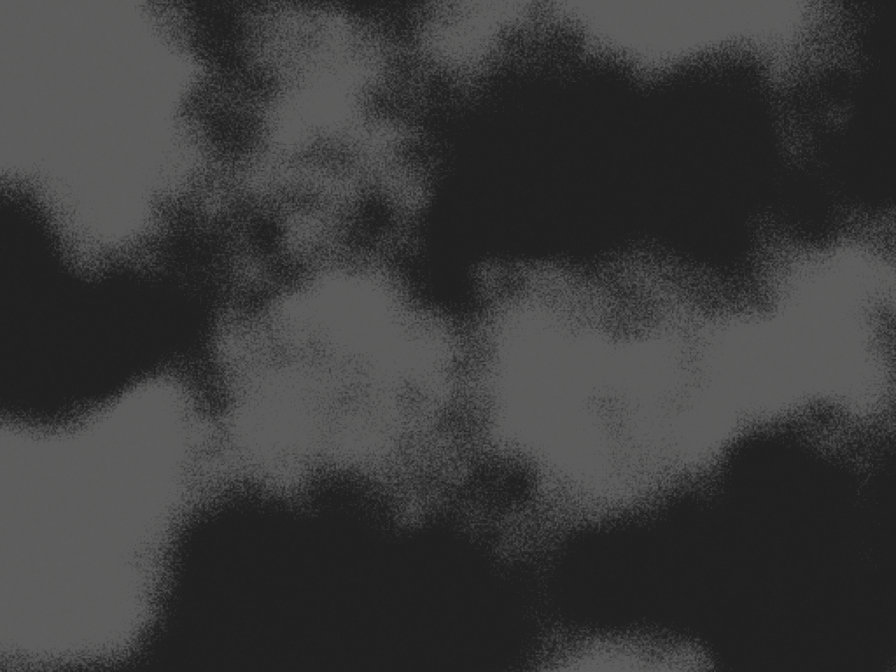
Write a Shadertoy shader that draws this texture.

```glsl
// Dark smoky patches drifting over flat grey, with stippled, grainy borders.
// Layered sines lay out slanted bands, cellular bumps break them into clouds,
// and a fine grain scatters the soft threshold between the two tones.

const float TAU = 6.2831853;
const vec3 LIGHT_GREY = vec3(0.358, 0.362, 0.357);
const vec3 DARK_GREY = vec3(0.128, 0.128, 0.129);
const float GRAINS_PER_HEIGHT = 384.0;

vec3 hash3(vec2 cell) {
    vec3 q = fract(cell.xyx * vec3(0.1031, 0.1030, 0.0973));
    q += dot(q, q.yxz + 33.33);
    return fract((q.xxy + q.yzz) * q.zyx);
}

// Cellular noise: each cell holds one jittered soft bump of random sign.
float cellBumps(vec2 p) {
    vec2 home = floor(p);
    float sum = 0.0;
    for (int y = -1; y <= 1; y++) {
        for (int x = -1; x <= 1; x++) {
            vec2 cell = home + vec2(x, y);
            vec3 h = hash3(cell + 57.0);
            vec2 offset = p - cell - h.xy;
            float falloff = max(0.0, 1.0 - dot(offset, offset));
            sum += (2.0 * h.z - 1.0) * falloff * falloff * falloff;
        }
    }
    return sum;
}

// Octaves of bumps, each turned so that the cell grids never line up.
float clouds(vec2 p, float frequency, float amplitude) {
    const mat2 TURN = mat2(0.8, 0.6, -0.6, 0.8);
    float sum = 0.0;
    for (int i = 0; i < 4; i++) {
        sum += amplitude * cellBumps(p * frequency);
        p = TURN * p + 3.7;
        frequency *= 1.9;
        amplitude *= 0.52;
    }
    return sum;
}

// Broad layout: rising horizontal bands plus a checker of soft swells.
float broadBands(vec2 p) {
    float bands = cos(TAU * (p.y - 0.17 * p.x - 0.56) / 0.6);
    float swells = cos(8.0 * (p.x - 0.45)) * cos(6.0 * (p.y - 0.1));
    return 0.36 * bands + 0.28 * swells;
}

// One speck in -0.5..0.5, with strong values rarer than faint ones.
float speckAt(vec2 cell) {
    vec3 h = hash3(cell);
    return 0.5 * (h.x + h.y) - 0.5;
}

// Fine grain, blended between the grain centres.
float grain(vec2 p) {
    vec2 q = p - 0.5;
    vec2 cell = floor(q);
    vec2 f = smoothstep(0.0, 1.0, q - cell);
    float low = mix(speckAt(cell), speckAt(cell + vec2(1, 0)), f.x);
    float high = mix(speckAt(cell + vec2(0, 1)), speckAt(cell + vec2(1, 1)), f.x);
    return mix(low, high, f.y);
}

void mainImage(out vec4 fragColor, in vec2 fragCoord) {
    vec2 p = fragCoord / iResolution.y;
    float speck = grain(p * GRAINS_PER_HEIGHT);

    // Cloud density, dithered by the grain before the wide threshold
    float density = broadBands(p) + clouds(p * vec2(0.9, 1.0), 3.7, 0.56) + 0.06;
    float darkness = smoothstep(-0.25, 0.25, density + 0.36 * speck);

    // Two tones with a trace of grain on the flat areas
    vec3 color = mix(LIGHT_GREY, DARK_GREY, darkness) + 0.012 * speck;
    fragColor = vec4(color, 1.0);
}
```
